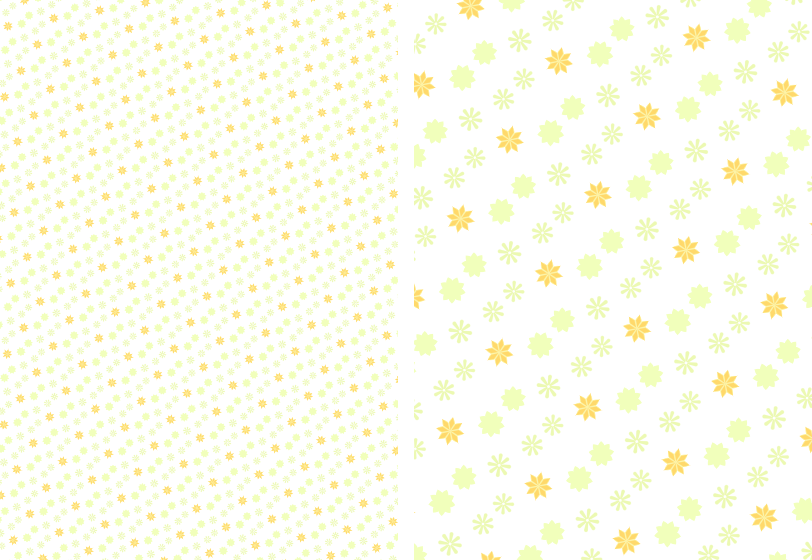
Left, the full canvas; right, a detail of the centre.
Give the GLSL for this pattern, as a Shadertoy shader.

```glsl
const float PI = 3.14159265;

// Offset to the nearest lattice repeat; the canvas is 100 units high
vec2 repeatAt(vec2 p, vec2 offset) {
    mat2 lattice = mat2(5.25, -3.277, 8.181, 1.406);
    vec2 cell = inverse(lattice) * (p - vec2(32.32, 63.02) - offset);
    return lattice * (cell - round(cell));
}

// Folds the plane into one of n sectors: x is radius, y is angle
vec2 sector(vec2 p, float n, float turn) {
    float step = 2.0 * PI / n;
    float angle = mod(atan(p.y, p.x) + turn + 0.5 * step, step) - 0.5 * step;
    return vec2(length(p), abs(angle));
}

float star(vec2 p, float n, float radius, float depth, float turn) {
    vec2 s = sector(p, n, turn);
    return (s.x - radius * (1.0 - depth * s.y * n / PI)) * 0.9;
}

// Eight separate round-tipped petals
float daisy(vec2 p, float radius, float turn) {
    vec2 s = sector(p, 8.0, turn);
    vec2 q = s.x * vec2(cos(s.y), sin(s.y)) / radius;
    float petal = length(vec2(q.x - clamp(q.x, 0.2, 0.84), q.y));
    return (petal - 0.07 - 0.11 * q.x) * radius;
}

// Eight pointed petals, narrow at the heart and at the tip
float pointedPetals(vec2 p, float radius, float turn) {
    vec2 s = sector(p, 8.0, turn);
    vec2 q = s.x * vec2(cos(s.y), sin(s.y)) / radius;
    float inner = q.y - 0.38 * q.x + 0.04;
    float outer = q.y - 0.42 * (1.0 - q.x);
    return max(inner, outer) * 0.92 * radius;
}

void paint(inout vec3 color, vec3 ink, float d, float soft) {
    color = mix(color, ink, 1.0 - smoothstep(-soft, soft, d));
}

void mainImage(out vec4 fragColor, in vec2 fragCoord) {
    vec2 p = fragCoord * 100.0 / iResolution.y;
    float soft = 70.0 / iResolution.y;
    vec3 color = vec3(1.0);

    // Solid lime stars
    vec3 lime = vec3(0.945, 1.0, 0.735);
    paint(color, lime, star(repeatAt(p, vec2(2.44, 0.43)), 9.0, 0.8, 0.28, 0.2), soft);
    paint(color, lime, star(repeatAt(p, vec2(3.75, 1.91)), 9.0, 0.76, 0.28, 0.5), soft);

    // Daisies, one larger and a smaller pair
    vec3 leaf = vec3(0.925, 0.975, 0.7);
    paint(color, leaf, daisy(repeatAt(p, vec2(-2.33, 1.24)), 0.69, 0.15), soft);
    paint(color, leaf, daisy(repeatAt(p, vec2(4.88, -0.85)), 0.64, 0.3), soft);
    paint(color, leaf, daisy(repeatAt(p, vec2(6.1, 0.35)), 0.62, 0.05), soft);

    // Golden flower with pale seams
    vec2 flower = repeatAt(p, vec2(0.0));
    paint(color, vec3(0.99, 0.96, 0.67), star(flower, 8.0, 0.82, 0.38, 0.2), soft);
    paint(color, vec3(1.0, 0.85, 0.42), pointedPetals(flower, 0.84, 0.2), soft);

    fragColor = vec4(color, 1.0);
}
```
